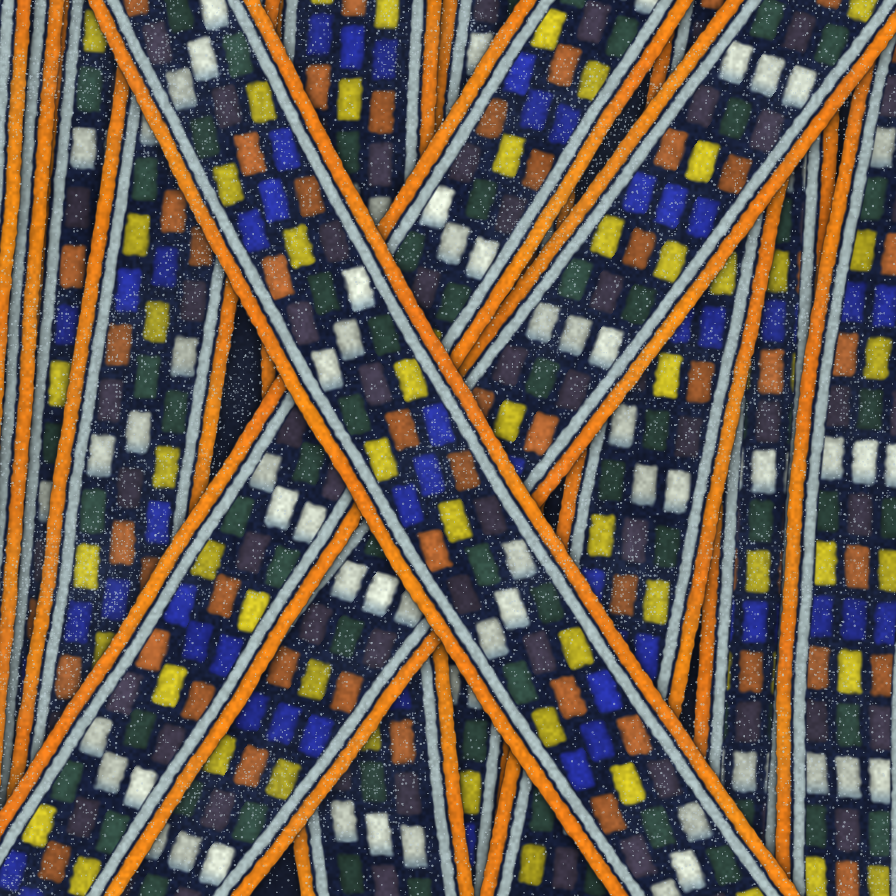
Write a Shadertoy shader that draws this pattern.

```glsl
// Top x, bottom x, half width and bow of each ribbon, lowest layer first
const vec4 SPANS[12] = vec4[12](
    vec4(.579, .475, .086, 0.), vec4(.146, .052, .086, 0.),
    vec4(.397, .432, .097, -.026), vec4(.885, .823, .060, 0.),
    vec4(1.06, .948, .081, -.036), vec4(.833, .626, .088, 0.),
    vec4(.228, .078, .086, 0.), vec4(-.017, -.097, .088, 0.),
    vec4(-.049, -.122, .086, 0.), vec4(.921, .171, .087, 0.),
    vec4(.677, .038, .082, 0.), vec4(.195, .788, .087, -.027));

// Tile phase, shifts of the left and right columns, and signed row pitch
const vec4 WEAVES[12] = vec4[12](
    vec4(.065, 0., 0., .0586), vec4(.17, 0., 0., -.066),
    vec4(.228, -.015, .015, .0586), vec4(.527, 0., 0., -.056),
    vec4(.523, 0., 0., .0586), vec4(.553, -.06, 0., .0625),
    vec4(.488, .032, -.091, .0625), vec4(.3, 0., 0., .0586),
    vec4(-.02, 0., 0., .0586), vec4(.467, .01, -.01, -.0602),
    vec4(-.03, -.025, -.003, .0586), vec4(.073, .017, -.043, .0586));

// Cream, green, yellow, blue, rust, plum
const vec3 TILES[6] = vec3[6](
    vec3(.84, .87, .8), vec3(.18, .28, .24), vec3(.8, .74, .13),
    vec3(.14, .18, .62), vec3(.68, .38, .18), vec3(.25, .22, .29));

float hash(vec2 p) {
    vec3 q = fract(p.xyx * .1031);
    q += dot(q, q.yzx + 33.33);
    return fract((q.x + q.y) * q.z);
}

float noise(vec2 p) {
    vec2 i = floor(p), f = fract(p);
    f *= f * (3. - 2. * f);
    return mix(mix(hash(i), hash(i + vec2(1, 0)), f.x),
               mix(hash(i + vec2(0, 1)), hash(i + 1.), f.x), f.y);
}

// Coverage of the inside of a distance field
float fill(float d) {
    float soft = max(.0015, .8 / iResolution.y);
    return smoothstep(soft, -soft, d);
}

float box(vec2 p, vec2 size, float radius) {
    vec2 q = abs(p) - size + radius;
    return length(max(q, 0.)) + min(max(q.x, q.y), 0.) - radius;
}

// Three staggered columns of tiles, sheared by the slope of the ribbon
vec3 tileLayer(vec3 cloth, vec2 q, vec4 weave, float slope, float inset, float seed) {
    float column = clamp(floor(q.x / .037 + .5), -1., 1.);
    float x = q.x - column * .037;
    float shift = column < 0. ? weave.y : column * weave.z;
    float s = q.y - .5 * slope * x - weave.x - shift;
    float row = floor(s / weave.w + .5);
    vec2 cell = vec2(x, s - row * weave.w);
    cell.x += .4 * slope * cell.y;
    float rnd = hash(vec2(row + 40., column + 7. + seed * 5.));

    // The middle column runs through the colours backwards
    int k = int(mod(column == 0. ? -row : row, 6.) + .5) % 6;
    vec3 tint = TILES[k] * (.84 + .28 * rnd);
    float d = box(cell, vec2(.0136, .0228 + .0025 * rnd), .005);
    d += .003 * (noise(q * 140. + seed * 9.) - .5);
    tint *= .76 + .24 * smoothstep(0., -.009, d);
    if (k == 0) tint = mix(tint, vec3(.38, .5, .6), smoothstep(.004, .024, cell.y) * .6);
    return mix(cloth, tint, smoothstep(.002, -.003, d) * fill(.034 - inset));
}

void mainImage(out vec4 fragColor, in vec2 fragCoord) {
    vec2 p = fragCoord / iResolution.xy;
    p.y = 1. - p.y;
    float grain = noise(p * 260.);
    float patches = noise(p * 8. + 3.) * noise(p * 23.);
    vec3 col = vec3(.07, .09, .16);

    for (int i = 0; i < 12; i++) {
        vec4 span = SPANS[i];
        float seed = float(i);
        vec2 run = vec2(span.y - span.x, 1.);
        vec2 dir = normalize(run);
        vec2 rel = p - vec2(span.x, 0.);
        float along = dot(rel, dir), t = along / length(run);
        float across = dot(rel, vec2(dir.y, -dir.x)) - span.w * 4. * t * (1. - t);
        across += .004 * (noise(vec2(along * 9., seed * 13.)) - .5);
        float inset = span.z - abs(across);
        float fuzz = inset + .002 * (noise(p * 150. + seed) - .5);

        // Shadow on the layers below
        col *= 1. - .55 * exp(-max(-inset, 0.) / .006);

        // Navy cloth, tiles and the two border stripes
        vec3 cloth = vec3(.072, .1, .195) * (.85 + .3 * grain);
        cloth = tileLayer(cloth, vec2(across, along), WEAVES[i], run.x, inset, seed);
        float pale = abs(fuzz - .0262) - .0062;
        cloth = mix(cloth, vec3(.67, .74, .74) * (.84 + .16 * smoothstep(0., -.004, pale)), fill(pale));
        float cord = abs(fuzz - .0082) - .0082;
        vec3 orange = mix(vec3(.98, .57, .09), vec3(.94, .47, .1), noise(p * 11. + seed));
        cloth = mix(cloth, orange * (.8 + .2 * smoothstep(0., -.006, cord)), fill(cord));
        cloth *= i < 9 ? .95 : 1.;
        col = mix(col, cloth, fill(-fuzz));
    }

    // Dusty haze, woven grain and scattered glitter
    col = mix(col, vec3(.5, .57, .62), .02 + .14 * patches);
    col *= .9 + .2 * grain;
    for (int layer = 0; layer < 2; layer++) {
        vec2 g = p * (layer == 0 ? 250. : 370.);
        vec2 id = floor(g) + float(layer) * 61.;
        float lit = step(1. - .03 - .3 * patches, hash(id));
        vec2 offset = vec2(hash(id + 17.), hash(id + 71.)) * .5 + .25;
        float spark = lit * smoothstep(.5, .15, length(fract(g) - offset));
        col = mix(col, vec3(.74, .8, .83), spark * (.2 + .45 * hash(id + 5.)));
    }
    fragColor = vec4(clamp(col, 0., 1.), 1.);
}
```
